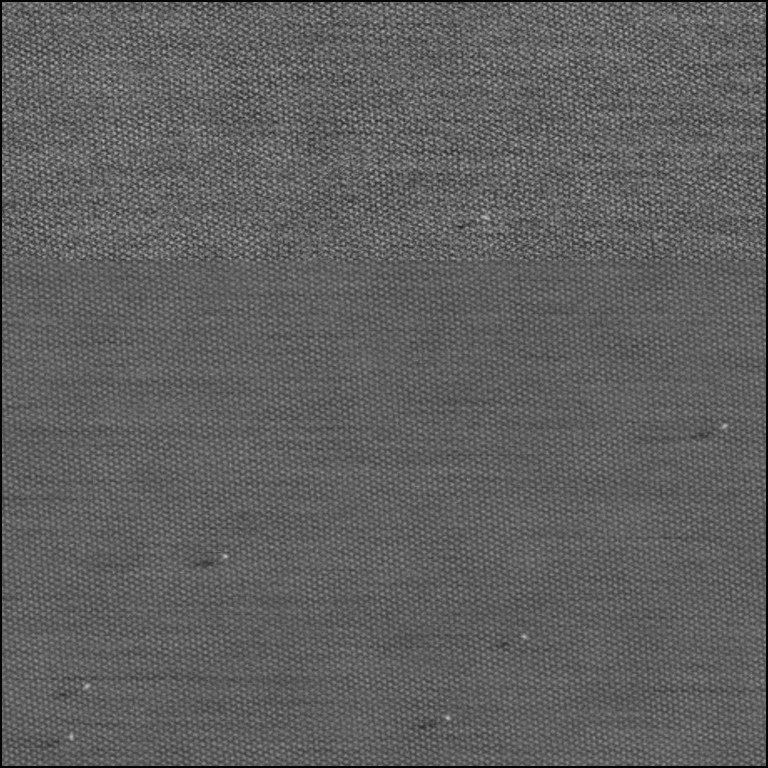
Write a Shadertoy shader that draws this texture.

```glsl
// A grey scanned surface: a fine, tilted hexagonal lattice standing in near-upright
// columns, built from three plane waves, with crisp grain and faint scan streaks.
// The upper third is rougher; a few bright specks and a thin black frame finish it.

float hash(vec2 p) {
    vec3 q = fract(p.xyx * vec3(0.1031, 0.1030, 0.0973));
    q += dot(q, q.yzx + 33.33);
    return fract((q.x + q.y) * q.z);
}

// Value noise, centred on zero
float noise(vec2 p) {
    vec2 i = floor(p), f = fract(p);
    f = f * f * (3.0 - 2.0 * f);
    float low = mix(hash(i), hash(i + vec2(1, 0)), f.x);
    float high = mix(hash(i + vec2(0, 1)), hash(i + vec2(1, 1)), f.x);
    return mix(low, high, f.y) - 0.5;
}

// Three waves 60 degrees apart, the falling diagonal rows strongest
float lattice(vec2 p) {
    float sum = 0.0;
    for (int i = 0; i < 3; i++) {
        float angle = 0.08 + 1.0472 * float(i);
        float weight = i == 1 ? 1.25 : 0.9;
        sum += weight * cos(6.28318 * 136.0 * dot(p, vec2(cos(angle), sin(angle))));
    }
    return sum;
}

// Bright specks, each trailed on the left by a faint broken smudge
float specks(vec2 p) {
    float sum = 0.0;
    for (int i = 0; i < 7; i++) {
        float n = float(i);
        vec2 centre = vec2(fract(0.633 + 0.29 * n + 0.02 * n * n), 0.717 * pow(0.62, n));
        vec2 d = p - centre;
        sum += 0.36 * exp(-dot(d, d) / 0.000010);
        vec2 smudge = (d + vec2(0.027, 0.010 - 0.2 * (d.x + 0.027))) / vec2(0.014, 0.004);
        sum -= 0.2 * exp(-dot(smudge, smudge)) * (0.5 + noise(p * 260.0));
    }
    return sum;
}

void mainImage(out vec4 fragColor, in vec2 fragCoord) {
    vec2 uv = fragCoord / iResolution.xy;
    float pixel = 1.0 / min(iResolution.x, iResolution.y);

    // Rough upper band with an abrupt lower edge
    float seam = 0.661 + 0.002 * noise(vec2(uv.x * 40.0, 3.0));
    float rough = smoothstep(-pixel, pixel, uv.y - seam);

    // Scan lines slip sideways, more so in the rough band
    vec2 p = uv;
    p.x += mix(0.0016, 0.0034, rough) * noise(vec2(uv.x * 9.0, uv.y * 400.0));
    p += 0.004 * vec2(noise(uv * 5.0), noise(uv * 5.0 + 40.0));

    // Lattice, faded where it is too fine for the canvas
    float resolved = 1.0 - smoothstep(0.32, 0.5, 136.0 * pixel);
    float patchiness = 1.0 + 0.5 * noise(uv * vec2(22.0, 45.0));
    float grey = mix(0.374, 0.394, rough);
    grey += mix(0.036, 0.054, rough) * patchiness * resolved * lattice(p);

    // Faint horizontal streaks: long thin ones and short dashes
    float streak = noise(uv * vec2(5.0, 250.0) + 17.0);
    float dash = noise(uv * vec2(22.0, 400.0) + 51.0);
    grey += mix(0.035, 0.05, rough) * streak + mix(0.04, 0.06, rough) * dash;
    grey -= 0.04 * smoothstep(0.28, 0.48, noise(uv * vec2(7.0, 260.0) + 83.0));

    // Crisp grain, soft cloudy variation and rare light flecks
    grey += mix(0.10, 0.21, rough) * noise(uv * vec2(460.0, 509.0) + 7.0);
    grey += 0.018 * noise(uv * 7.0) + 0.02 * noise(uv * 19.0 + 5.0);
    grey += 0.1 * smoothstep(0.46, 0.5, noise(uv * vec2(230.0, 330.0) + 29.0));
    grey += specks(uv);

    // Thin black frame
    vec2 edge = min(uv, 1.0 - uv);
    float inside = smoothstep(-0.5, 0.5, (min(edge.x, edge.y) - 0.0026) / pixel);
    grey = mix(0.02, clamp(grey, 0.05, 0.85), inside);
    fragColor = vec4(vec3(grey), 1.0);
}
```
